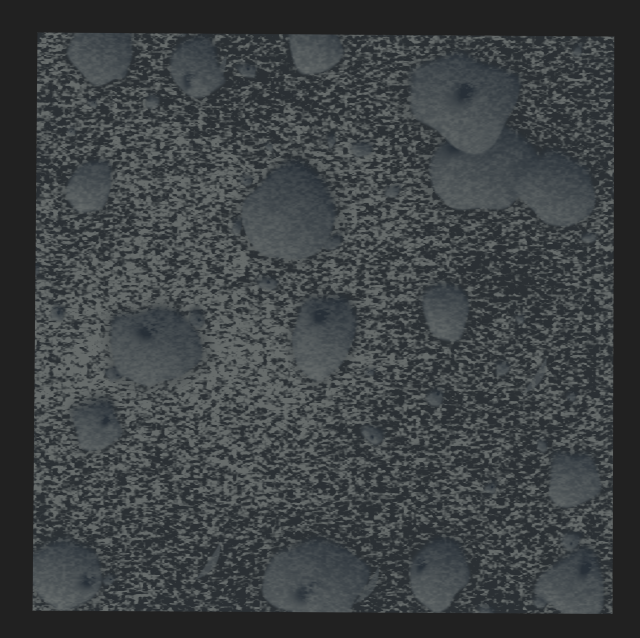
Give the GLSL for this texture, as a WebGL 1 fragment shader.

```glsl
precision highp float;
// A dim, slightly skewed slab of gritty ground strewn with half-buried stones.
// Streaked value noise makes the grit; jittered grids scatter rounded polygons
// that are lit from below left, pitted, and softly shadowed.
uniform vec2 u_resolution;

#define BORDER_COLOR vec3(0.128, 0.128, 0.130)
#define DARK_COLOR vec3(0.168, 0.188, 0.202)
#define LIGHT_COLOR vec3(0.425, 0.445, 0.440)
#define STONE_TINT vec3(-0.012, 0.000, 0.018)
#define GRAIN_FREQ vec2(150.0, 255.0)
#define GRAIN_SPREAD 0.23
#define PATCH_STRENGTH 0.42
#define STONE_RADII vec2(0.042, 0.090)
#define PEBBLE_RADII vec2(0.006, 0.017)
#define EDGE_SOFTNESS 0.0035
#define LIGHT_DIR vec2(-0.32, -0.72)

vec2 hash22(vec2 p) {
  vec3 h = fract(p.xyx * vec3(0.1031, 0.1030, 0.0973));
  h += dot(h, h.yzx + 33.33);
  return fract((h.xx + h.yz) * h.zy);
}

float noise(vec2 p) {
  vec2 i = floor(p), f = fract(p);
  f = f * f * (3.0 - 2.0 * f);
  float low = mix(hash22(i).x, hash22(i + vec2(1.0, 0.0)).x, f.x);
  float high = mix(hash22(i + vec2(0.0, 1.0)).x, hash22(i + 1.0).x, f.x);
  return mix(low, high, f.y);
}

float fbm(vec2 p) {
  float sum = 0.0, amp = 0.53;
  for (int i = 0; i < 4; i++) {
    sum += amp * noise(p);
    p = p * 2.03 + 17.7;
    amp *= 0.5;
  }
  return sum;
}

// Rounded polygon gauge: 0 at the centre, 1 on the outline
float stoneGauge(vec2 q, vec2 seed) {
  float sum = 0.0;
  for (int i = 0; i < 7; i++) {
    vec2 h = hash22(seed + float(i) * 3.7);
    float angle = (float(i) + 0.7 * h.x) * 6.2832 / 7.0;
    float reach = mix(0.70, 1.08, h.y);
    sum += pow(max(dot(q, vec2(cos(angle), sin(angle))) / reach, 0.0), 8.0);
  }
  return pow(sum, 0.125);
}

// Crumbled hollow: dark above, catching light on its lower right
float pitTone(vec2 q, vec2 seed, float grit) {
  vec2 h = hash22(seed + 91.0);
  vec2 k = (q - (h - 0.5) * vec2(1.0, 1.1)) / 0.2 + (grit - 0.5);
  float present = step(hash22(seed + 67.0).x, 0.55);
  return present * exp(-dot(k, k)) * (-0.42 + 0.65 * dot(k, vec2(0.5, -0.6)));
}

// Lays one scattered layer over the surface (x: tone, y: stone cover)
void addStones(vec2 p, float cells, float chance, vec2 radii, float grit, inout vec2 surface) {
  vec2 base = floor(p * cells);
  for (int y = -1; y <= 1; y++) {
    for (int x = -1; x <= 1; x++) {
      vec2 id = base + vec2(float(x), float(y));
      vec2 seed = id + cells * 7.0;
      vec2 kind = hash22(seed);
      vec2 center = (id + 0.15 + 0.7 * hash22(seed + 51.3)) / cells;
      float radius = mix(radii.x, radii.y, kind.y);
      vec2 q = (p - center) / radius;
      if (kind.x > chance || dot(q, q) > 4.0) continue;

      float gauge = stoneGauge(q, seed);
      float soft = EDGE_SOFTNESS / radius * (1.0 + 2.0 * smoothstep(-0.2, 0.9, q.y));
      float cover = 1.0 - smoothstep(1.0 - soft, 1.0 + soft, gauge);
      float tone = 0.48 + 0.44 * dot(q, LIGHT_DIR) + 0.34 * (grit - 0.5);
      tone += pitTone(q, seed, grit) - 0.08 * smoothstep(0.8, 1.0, gauge);
      surface.x *= 1.0 - 0.28 * (1.0 - smoothstep(0.95, 1.4, gauge));
      surface = mix(surface, vec2(tone, 1.0), cover * 0.93);
    }
  }
}

// Thin curved chips, in a sparse grid
float sliver(vec2 p) {
  vec2 id = floor(p * 4.0);
  vec2 h = hash22(id + 23.0);
  vec2 q = p - (id + 0.3 + 0.4 * h) / 4.0;
  q = vec2(q.x * 0.55 + q.y * 0.83, q.x * 0.83 - q.y * 0.55);
  q.y += 6.0 * q.x * q.x;
  float width = 0.006 * (1.0 - q.x * q.x / 0.0012);
  return step(h.x, 0.2) * (1.0 - smoothstep(-0.002, 0.002, abs(q.y) - width));
}

// Coverage of the skewed slab
float slabMask(vec2 uv) {
  vec2 low = vec2(mix(0.0505, 0.059, uv.y), mix(0.0432, 0.0375, uv.x));
  vec2 high = vec2(mix(0.957, 0.960, uv.y), mix(0.9495, 0.9425, uv.x));
  vec2 inside = min(uv - low, high - uv);
  return smoothstep(-0.001, 0.001, min(inside.x, inside.y));
}

void main() {
  vec2 uv = gl_FragCoord.xy / u_resolution;

  // Gritty ground with gently bent horizontal streaks and broad patches
  vec2 bent = uv + vec2(0.0, 0.012 * fbm(uv * 9.0));
  float grit = 0.6 * noise(bent * GRAIN_FREQ) + 0.4 * noise(bent * GRAIN_FREQ * 1.8 + 40.0);
  float patches = (fbm(uv * vec2(2.6, 4.6) + 5.0) - 0.5) * PATCH_STRENGTH;
  float ground = smoothstep(-GRAIN_SPREAD, GRAIN_SPREAD, grit - 0.52 + patches);
  vec2 surface = vec2(ground * 0.92, 0.0);

  // Pebbles, chips and large stones
  vec2 warped = uv + 0.012 * (vec2(noise(uv * 28.0), noise(uv * 28.0 + 60.0)) - 0.5);
  addStones(warped, 15.0, 0.22, PEBBLE_RADII, grit, surface);
  surface = mix(surface, vec2(0.62, 1.0), 0.7 * sliver(uv));
  addStones(warped, 5.0, 0.72, STONE_RADII, grit, surface);

  float tone = clamp(surface.x, 0.0, 1.0);
  vec3 color = mix(DARK_COLOR, LIGHT_COLOR, tone) + STONE_TINT * surface.y * (1.0 - tone);
  gl_FragColor = vec4(mix(BORDER_COLOR, color, slabMask(uv)), 1.0);
}
```
